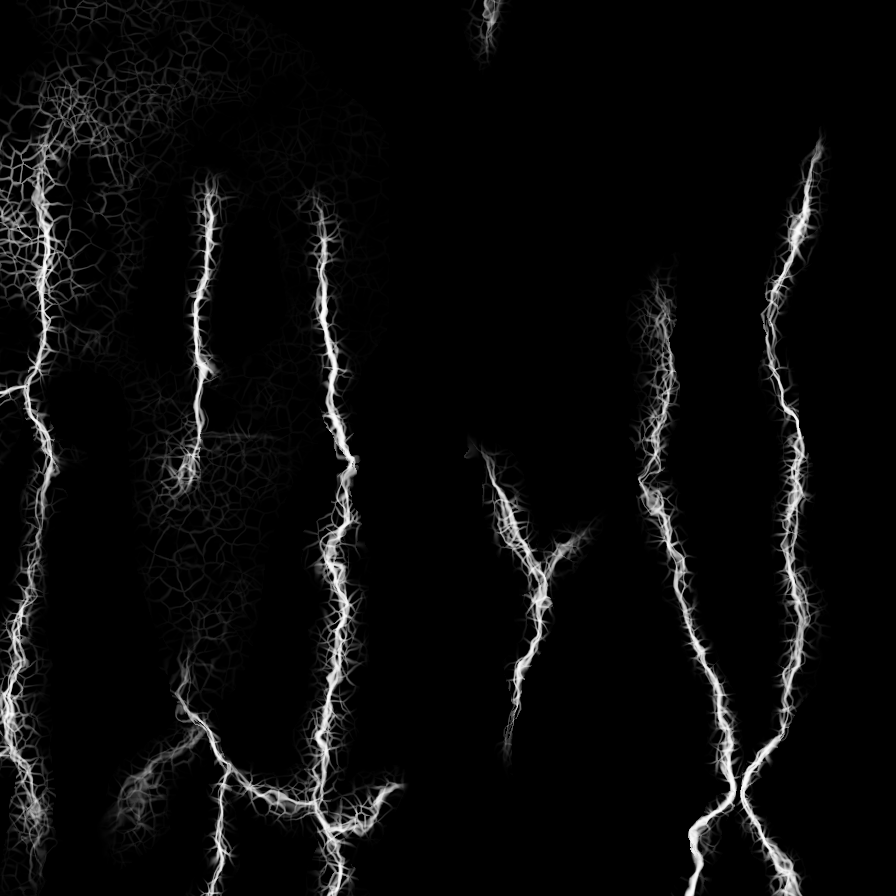
Reproduce this texture procedurally as a three.js fragment shader.

```glsl
// Pale, frayed lightning-like veins on black, mostly upright and denser to the left.
varying vec2 vUv;

#define VEIN_CELLS vec2(5.8, 2.5) // large cells whose borders carry the veins
#define MESH_CELLS 36.0           // cells across the coarsest mesh of hairs
#define JITTER 0.62               // irregularity of the cells
#define STRANDS 5                 // filaments braided into each vein
#define MESHES 3                  // layers of hair around the veins
#define CORE_WIDTH 0.0034         // reach of the main filament
#define HAIR_WIDTH 0.0023         // reach of the thinnest filament
#define SPREAD_CORE 0.012         // wander of the inner filaments
#define SPREAD_HAIR 0.024         // wander of the outer filaments
#define KINKS 34.0                // kinks across the canvas
#define GAIN 1.7                  // overall brightness
#define SEED 3.7

vec2 hash2(vec2 p) {
  vec3 q = fract(vec3(p.xyx) * vec3(0.1031, 0.1030, 0.0973));
  q += dot(q, q.yzx + 33.33);
  return fract((q.xx + q.yz) * q.zy);
}

// Two channels of value noise, left linear so that bends stay angular
vec2 noise2(vec2 p) {
  vec2 c = floor(p), f = fract(p);
  vec2 low = mix(hash2(c), hash2(c + vec2(1.0, 0.0)), f.x);
  vec2 high = mix(hash2(c + vec2(0.0, 1.0)), hash2(c + 1.0), f.x);
  return mix(low, high, f.y);
}

// Jagged displacement from three rotated octaves
vec2 jag(vec2 p, float seed) {
  vec2 sum = vec2(0.0);
  float amp = 1.0;
  p = p * KINKS + seed * 17.3;
  for (int i = 0; i < 3; i++) {
    sum += amp * (noise2(p) - 0.5);
    p = mat2(1.2, 1.6, -1.6, 1.2) * p;
    amp *= 0.5;
  }
  return sum;
}

// x: canvas distance to the nearest cell border, y: how upright that border is
vec2 cellBorder(vec2 p, vec2 cells, float jitter) {
  vec2 g = p * cells + SEED;
  vec2 c = floor(g), f = fract(g);
  vec2 first = vec2(8.0), second = vec2(8.0);
  for (int j = -1; j <= 1; j++) {
    for (int i = -1; i <= 1; i++) {
      vec2 o = vec2(float(i), float(j));
      vec2 r = o + 0.5 + jitter * (hash2(c + o) - 0.5) - f;
      float d = dot(r, r);
      if (d < dot(first, first)) {
        second = first;
        first = r;
      } else if (d < dot(second, second)) {
        second = r;
      }
    }
  }
  vec2 across = normalize(second - first);
  vec2 slope = across * cells;
  float steep = length(slope);
  return vec2(dot(0.5 * (first + second), across) / steep, abs(slope.x) / steep);
}

float filament(float d, float width) {
  return 1.0 - smoothstep(0.0, width, d);
}

// Strength of a vein: level ones give way first, above all to the right
float power(float presence, float upright, float x) {
  float level = 1.0 - smoothstep(0.5, 0.96, upright);
  return smoothstep(0.0, 0.2, presence - level * (0.06 + 0.4 * x));
}

// Layers of broken angular hairs
float hairs(vec2 p) {
  float light = 0.0;
  for (int k = 0; k < MESHES; k++) {
    float id = float(k) + 1.0;
    vec2 q = p + 0.014 * jag(p, id * SEED) + id * 0.37;
    float d = cellBorder(q, vec2(MESH_CELLS + 13.0 * float(k)), 0.95).x;
    light += smoothstep(0.3, 0.75, noise2(p * 32.0 + id * 9.1).x) * filament(d, HAIR_WIDTH);
  }
  return light;
}

void main() {
  vec2 p = vUv;
  vec2 field = noise2(p * vec2(6.5, 3.9) + SEED * 5.0);
  float presence = field.x - mix(0.28, 0.46, smoothstep(0.0, 0.6, p.x));
  float patches = smoothstep(0.4, 0.8, noise2(p * 7.0 + SEED * 2.0).x);
  float haze = 0.5 * patches * exp(-9.0 * p.x);
  float light = 0.0;

  if (presence > 0.0) {
    // Bends shared by all filaments of a vein
    vec2 bent = p + 0.05 * (noise2(p * 4.5 + SEED) - 0.5)
                  + 0.03 * (noise2(p * 12.0 - SEED) - 0.5) + 0.016 * jag(p * 0.8, SEED);
    float fray = mix(1.6, 0.8, smoothstep(0.0, 0.2, presence)) * (0.6 + 0.8 * field.y);
    vec2 vein = cellBorder(bent, VEIN_CELLS, JITTER);
    float reach = vein.x / (0.013 * fray * mix(1.4, 0.9, p.x));
    haze += 0.6 * power(presence, vein.y, p.x) * exp(-reach * reach);

    // Braided filaments, each fading in and out along its way
    for (int k = 0; k < STRANDS; k++) {
      float outer = float(k) / float(STRANDS - 1);
      float spread = fray * mix(SPREAD_CORE, SPREAD_HAIR, outer);
      vec2 border = cellBorder(bent + spread * jag(p, float(k) + SEED), VEIN_CELLS, JITTER);
      float pulse = smoothstep(0.15, 0.65, noise2(p * 22.0 + float(k) * 5.3).y);
      light += pulse * power(presence, border.y, p.x) * mix(1.0, 0.45, outer)
             * filament(border.x, mix(CORE_WIDTH, HAIR_WIDTH, outer));
    }
  }
  if (haze > 0.01) light += haze * hairs(p);
  gl_FragColor = vec4(vec3(1.0 - exp(-GAIN * light)), 1.0);
}
```
